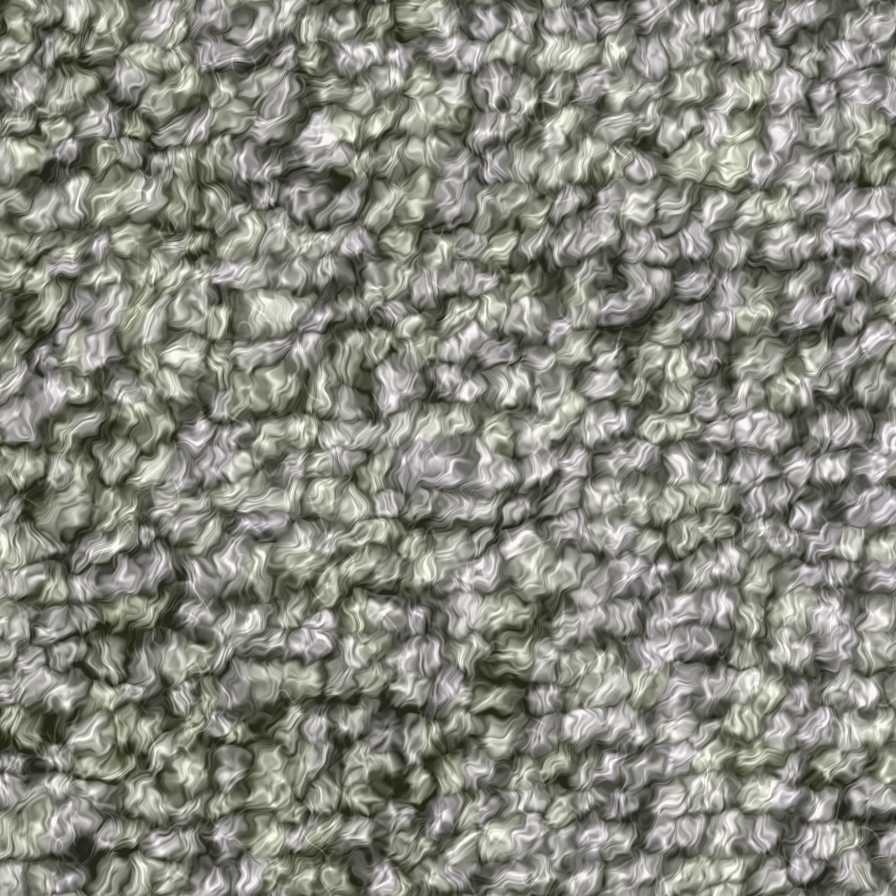
A WebGL 2 fragment shader for this texture:

```glsl
#version 300 es
precision highp float;
// Woven wool carpet: rows of fuzzy grey-green and lilac tufts with dark gaps between them.

#define TUFT_GRID vec2(27.0, 24.0)     // tufts across and rows up the canvas
#define JITTER 0.62                    // scatter of tuft centres, in cells
#define WARP 0.016                     // waviness of the rows
#define LEAN 0.42                      // mean tilt of the fibres, in radians
#define LEAN_SPREAD 1.4                // variation of that tilt
#define FIBRE_SCALE vec2(150.0, 54.0)  // fibre frequency across and along
#define FIBRE_CONTRAST 0.50
#define GAP_TONE 0.19
#define PILE_TONE 0.70
#define SHADOW vec3(0.110, 0.125, 0.070)
#define HIGHLIGHT vec3(0.980, 0.970, 0.955)

uniform vec2 u_resolution;
out vec4 fragColor;

float hash(vec2 p) {
    vec3 q = fract(p.xyx * 0.1031);
    q += dot(q, q.yzx + 33.33);
    return fract((q.x + q.y) * q.z);
}

vec2 hash2(vec2 p) {
    return vec2(hash(p + 11.0), hash(p + 57.0));
}

float cornerSlope(vec2 cell, vec2 offset) {
    float angle = 6.2832 * hash(cell);
    return dot(vec2(cos(angle), sin(angle)), offset);
}

float gradientNoise(vec2 p) {
    vec2 cell = floor(p), f = fract(p);
    vec2 w = f * f * f * (f * (f * 6.0 - 15.0) + 10.0);
    vec2 e = vec2(1.0, 0.0);
    float low = mix(cornerSlope(cell, f), cornerSlope(cell + e, f - e), w.x);
    float high = mix(cornerSlope(cell + e.yx, f - e.yx), cornerSlope(cell + 1.0, f - 1.0), w.x);
    return mix(low, high, w.y);
}

// Curved strands in the local frame of one tuft
float fibres(vec2 local, vec2 id) {
    vec2 random = hash2(id + 203.0);
    float angle = LEAN + LEAN_SPREAD * (random.x - 0.5);
    float c = cos(angle), s = sin(angle);
    vec2 strand = vec2(c * local.x - s * local.y, s * local.x + c * local.y);
    strand.x += (random.y - 0.3) * 28.0 * strand.y * strand.y;
    vec2 p = strand * FIBRE_SCALE + 40.0 * random;
    return gradientNoise(p) + 0.6 * gradientNoise(p * 1.8 + 7.0);
}

void main() {
    vec2 uv = gl_FragCoord.xy / u_resolution.y;

    // Uneven rows, more disordered to the left, and ragged tuft outlines
    float disorder = mix(0.024, 0.009, smoothstep(0.2, 0.8, uv.x));
    vec2 warped = uv;
    warped += WARP * vec2(gradientNoise(uv * 5.0), gradientNoise(uv * 4.0 + 31.0));
    warped += disorder * vec2(gradientNoise(uv * 14.0 + 3.0), gradientNoise(uv * 14.0 + 51.0));
    warped += 0.011 * vec2(gradientNoise(uv * 52.0 + 5.0), gradientNoise(uv * 52.0 + 83.0));
    vec2 grid = warped * TUFT_GRID;

    // Blend the nearest tufts
    float total = 0.0, nearest = 9.0, strandTone = 0.0, tuftTone = 0.0, tint = 0.0;
    for (int j = -1; j <= 1; j++) {
        float row = floor(grid.y) + float(j);
        float shift = hash(vec2(row, 91.0));
        float column = floor(grid.x + shift);
        for (int i = -1; i <= 1; i++) {
            vec2 id = vec2(column + float(i), row);
            vec2 random = hash2(id);
            vec2 centre = id + 0.5 - vec2(shift, 0.0) + JITTER * (random - 0.5) * vec2(1.2, 0.8);
            vec2 offset = grid - centre;
            vec2 radius = vec2(0.57, 0.51) + 0.24 * (random.yx - 0.5);
            vec2 q = offset / radius;
            q.x -= 0.3 * q.y;
            float d = length(q);
            float weight = exp(-6.0 * d * d) + 1e-7;
            total += weight;
            nearest = min(nearest, d);
            strandTone += weight * fibres(offset / TUFT_GRID, id);
            tuftTone += weight * (0.20 * (hash(id + 131.0) - 0.5) + 0.06 * clamp(q.y, -1.0, 1.0));
            tint += weight * (hash(id + 317.0) - 0.5);
        }
    }
    strandTone /= total;
    tuftTone /= total;
    tint /= total;

    // Pile height, fibre relief and broad worn patches
    float cover = smoothstep(1.3, 0.35, nearest);
    float patches = gradientNoise(uv * 3.2 + 12.0) + 0.6 * gradientNoise(uv * 8.0 + 45.0);
    float tone = mix(GAP_TONE, PILE_TONE, cover) + tuftTone;
    tone += FIBRE_CONTRAST * strandTone * mix(0.5, 1.0, cover);
    tone += 0.17 * gradientNoise(warped * vec2(85.0, 70.0) + 29.0);
    tone += 0.11 * patches + 0.06 * (uv.x - 0.5);

    // Stray pale hairs curling over the surface
    vec2 hairCurve = uv + 0.012 * vec2(gradientNoise(uv * 30.0), gradientNoise(uv * 30.0 + 19.0));
    float hair = 1.0 - smoothstep(0.02, 0.10, abs(gradientNoise(hairCurve * vec2(46.0, 32.0))));
    hair *= smoothstep(0.05, 0.35, gradientNoise(uv * 21.0 + 63.0));
    tone += 0.15 * hair;

    // Yarn colour drifts between moss green and lilac
    vec3 colour = mix(SHADOW, HIGHLIGHT, clamp(tone, 0.03, 1.0));
    float hue = 0.9 * tint + 0.5 * gradientNoise(uv * 9.0 + 71.0) + 0.3 * (uv.x - 0.5);
    vec3 moss = vec3(-0.006, 0.013, -0.042), lilac = vec3(0.008, -0.010, 0.034);
    colour += mix(moss, lilac, smoothstep(-0.7, 0.7, hue)) * mix(0.5, 1.0, cover);
    fragColor = vec4(clamp(colour, 0.0, 1.0), 1.0);
}
```
